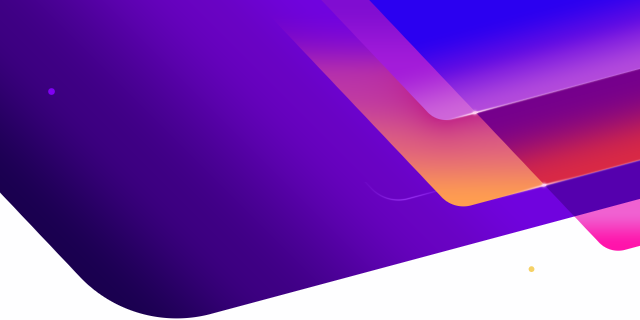
Reproduce this background procedurally as a WebGL 1 fragment shader.

```glsl
precision highp float;
// Overlapping translucent panels on white: a large violet sheet, an orange
// sheet, a lilac sheet and a magenta sheet. Each is a wedge with a rounded
// corner, given by one distance function and coloured by depth from its edges.

uniform vec2 u_resolution;

const vec2 LEFT_DIR = vec2(-0.688, 0.726);   // along the left edges, going up
const vec2 BASE_DIR = vec2(0.966, 0.259);    // along the lower edges, going right
const vec2 LEFT_NORMAL = vec2(-0.726, -0.688);
const vec2 BASE_NORMAL = vec2(0.259, -0.966);

// Signed distance to a wedge whose corner is an arc around center
float wedge(vec2 p, vec2 center, float radius) {
  vec2 q = p - center;
  bool atCorner = max(dot(q, LEFT_DIR), dot(q, BASE_DIR)) < 0.0;
  float d = atCorner ? length(q) : max(dot(q, LEFT_NORMAL), dot(q, BASE_NORMAL));
  return d - radius;
}

float fill(float d) {
  return clamp(0.5 - d * u_resolution.y, 0.0, 1.0);
}

float glow(float d, float width) {
  return exp(-d * d / (width * width));
}

// Small bright star stretched along the lower edges
float sparkle(vec2 p, vec2 center) {
  vec2 q = p - center;
  float along = dot(q, BASE_DIR);
  float across = dot(q, BASE_NORMAL);
  return 0.8 * glow(length(q), 0.007)
       + 0.5 * glow(along, 0.06) * glow(across, 0.003);
}

vec3 violetSheet(vec2 p) {
  float s = p.x + p.y;
  vec3 c = mix(vec3(0.10, 0.0, 0.31), vec3(0.24, 0.0, 0.51), smoothstep(0.4, 0.95, s));
  c = mix(c, vec3(0.41, 0.01, 0.76), smoothstep(0.9, 1.65, s));
  return mix(c, vec3(0.44, 0.01, 0.87), smoothstep(1.6, 2.0, s));
}

vec3 orangeSheet(float y) {
  vec3 c = mix(vec3(1.0, 0.62, 0.31), vec3(0.89, 0.41, 0.48), smoothstep(0.36, 0.55, y));
  c = mix(c, vec3(0.74, 0.22, 0.65), smoothstep(0.5, 0.73, y));
  return mix(c, vec3(0.60, 0.08, 0.76), smoothstep(0.7, 0.92, y));
}

void main() {
  vec2 p = gl_FragCoord.xy / u_resolution.y;

  float violet = wedge(p, vec2(0.552, 0.422), 0.417);
  float orange = wedge(p, vec2(1.448, 0.449), 0.094);
  float lilac = wedge(p, vec2(1.393, 0.703), 0.078);
  float magenta = wedge(p, vec2(1.932, 0.2995), 0.083);
  float overlap = fill(magenta);

  // Magenta sheet, seen directly only against the white
  vec3 col = vec3(0.995, 0.995, 1.0);
  vec3 pink = mix(vec3(1.0, 0.08, 0.67), vec3(0.94, 0.38, 0.82), smoothstep(0.23, 0.34, p.y));
  col = mix(col, pink, overlap);

  // Violet sheet, darker where it covers the magenta one
  vec3 sheet = violetSheet(p);
  sheet = mix(sheet, vec3(0.32, 0.0, 0.66), 0.9 * overlap);
  float outline = wedge(p, vec2(1.245, 0.492), 0.117);
  sheet += 0.16 * glow(outline, 0.0025) * glow(p.x - 1.27, 0.09) * step(p.y, 0.43);
  col = mix(col, sheet, fill(violet));

  // Orange sheet: fades out upward, crimson over the magenta one
  vec3 warm = orangeSheet(p.y);
  float shade = exp(-max(lilac, 0.0) / 0.05);
  warm = mix(warm, vec3(0.74, 0.07, 0.50), 0.65 * shade * smoothstep(0.85, 0.62, p.y));
  vec3 crimson = mix(vec3(0.85, 0.16, 0.27), vec3(0.46, 0.0, 0.55),
                     smoothstep(0.0, 0.27, -orange));
  float baseDepth = -dot(p - vec2(1.448, 0.449), BASE_NORMAL) + 0.094;
  crimson = mix(crimson, vec3(0.46, 0.0, 0.55), 0.6 * smoothstep(0.06, 0.27, baseDepth));
  float fade = smoothstep(0.97, 0.76, p.y);
  col = mix(col, mix(warm, crimson, overlap), fill(orange) * max(fade, overlap));

  // Lilac sheet: turns deep blue over the magenta one
  float depth = -dot(p - vec2(1.393, 0.703), BASE_NORMAL) + 0.078;
  vec3 soft = mix(vec3(0.81, 0.40, 0.85), vec3(0.64, 0.11, 0.85), smoothstep(0.0, 0.2, depth));
  soft = mix(soft, vec3(0.50, 0.05, 0.82), smoothstep(0.78, 1.0, p.y));
  vec3 blue = mix(vec3(0.70, 0.29, 0.86), vec3(0.43, 0.06, 0.88), smoothstep(0.0, 0.17, depth));
  blue = mix(blue, vec3(0.17, 0.0, 0.94), smoothstep(0.1, 0.27, depth));
  col = mix(col, mix(soft, blue, overlap), fill(lilac));

  // Lit lower rims and the sparkles where the edges cross
  float rimSpan = smoothstep(1.38, 1.48, p.x) * mix(1.0, 0.35, smoothstep(1.5, 2.0, p.x));
  float rim = 0.45 * glow(lilac, 0.003) * rimSpan * step(p.y, 0.82);
  rim += 0.3 * glow(orange, 0.003) * smoothstep(1.5, 1.68, p.x);
  rim += sparkle(p, vec2(1.484, 0.648)) + sparkle(p, vec2(1.70, 0.422));
  col = mix(col, vec3(1.0, 0.82, 0.95), min(rim, 1.0));

  // Two loose dots
  col = mix(col, vec3(0.50, 0.0, 0.95), fill(length(p - vec2(0.161, 0.714)) - 0.0104));
  col = mix(col, vec3(0.96, 0.82, 0.40), fill(length(p - vec2(1.661, 0.159)) - 0.009));

  gl_FragColor = vec4(col, 1.0);
}
```
